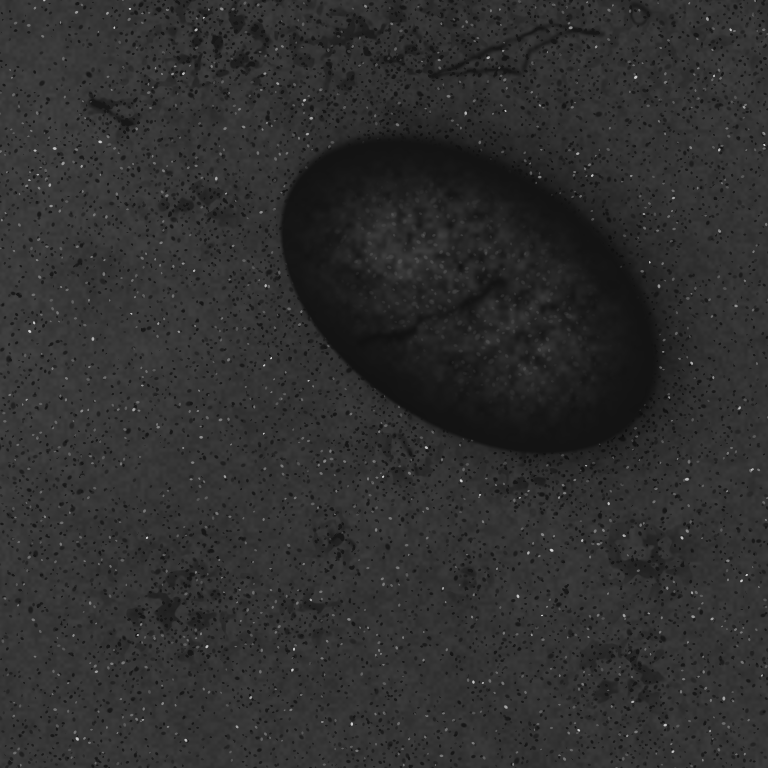
This texture is drawn by a Shadertoy shader. Its source:

```glsl
// A dark, tilted oval stone with a creased, speckled face on gritty grey ground.
// The oval is an ellipse distance; grit is jittered cells at several scales,
// gathered in soft patches; stains come from layered sines, grain from a hash.

const vec2 STONE_CENTER = vec2(0.611, 0.616);
const vec2 STONE_RADII = vec2(0.271, 0.171);
const vec2 STONE_AXIS = vec2(0.834, -0.552);

float hash(vec2 p) {
    vec3 q = fract(vec3(p.xyx) * 0.1031);
    q += dot(q, q.yzx + 33.33);
    return fract((q.x + q.y) * q.z);
}

// Smooth value noise, -1..1
float grain(vec2 p) {
    vec2 c = floor(p), f = fract(p);
    f = f * f * (3.0 - 2.0 * f);
    float low = mix(hash(c), hash(c + vec2(1, 0)), f.x);
    float high = mix(hash(c + vec2(0, 1)), hash(c + vec2(1, 1)), f.x);
    return 2.0 * mix(low, high, f.y) - 1.0;
}

// Layered, warped sines in about -1..1
float waves(vec2 p) {
    float sum = 0.0, amp = 0.5;
    for (int i = 0; i < 4; i++) {
        p += 0.7 * sin(p.yx * 1.3 + float(i));
        sum += amp * sin(p.x) * cos(p.y);
        p = mat2(1.4, 1.2, -1.2, 1.4) * p + 2.3;
        amp *= 0.6;
    }
    return sum;
}

// One stretched speck in a share of the turned grid's cells
float specks(vec2 p, float scale, float share, float size, float seed) {
    vec2 q = mat2(0.8, 0.6, -0.6, 0.8) * p * scale + 200.0;
    vec2 cell = floor(q) + seed;
    float radius = size * mix(0.55, 1.0, hash(cell + 7.1));
    vec2 jitter = vec2(hash(cell + 13.7), hash(cell + 29.3));
    vec2 d = fract(q) - mix(vec2(radius), vec2(1.0 - radius), jitter);
    float turn = 6.283 * hash(cell + 41.9);
    float across = dot(d, vec2(cos(turn), sin(turn)));
    float mask = 1.0 - smoothstep(radius * 0.35, radius, sqrt(dot(d, d) + 0.9 * across * across));
    return mask * step(hash(cell), share) * mix(0.4, 1.0, hash(cell + 53.3));
}

float segment(vec2 p, vec2 a, vec2 b) {
    vec2 ab = b - a;
    return length(p - a - ab * clamp(dot(p - a, ab) / dot(ab, ab), 0.0, 1.0));
}

float glow(vec2 p, vec2 center, vec2 radius) {
    vec2 d = (p - center) / radius;
    return exp(-dot(d, d));
}

float stroke(float d, float width) {
    return exp(-d * d / (width * width));
}

// Density of the dark grit; each patch is centre and radius
float gritPatches(vec2 p) {
    vec3 patches[12] = vec3[12](
        vec3(0.44, 0.30, 0.030), vec3(0.61, 0.245, 0.026), vec3(0.84, 0.275, 0.050),
        vec3(0.41, 0.20, 0.035), vec3(0.53, 0.405, 0.040), vec3(0.15, 0.855, 0.035),
        vec3(0.49, 0.93, 0.060), vec3(0.28, 0.94, 0.070), vec3(0.81, 0.12, 0.060),
        vec3(0.25, 0.73, 0.050), vec3(0.23, 0.21, 0.080), vec3(0.70, 0.38, 0.050));
    float density = 0.0;
    for (int i = 0; i < 12; i++)
        density += glow(p, patches[i].xy, vec2(patches[i].z * 1.2, patches[i].z));
    return min(density, 1.0);
}

// Folded sliver of debris: a closed, frayed outline
float debris(vec2 p) {
    vec2 outline[9] = vec2[9](
        vec2(0.565, 0.902), vec2(0.635, 0.933), vec2(0.715, 0.968),
        vec2(0.785, 0.953), vec2(0.745, 0.960), vec2(0.692, 0.934),
        vec2(0.682, 0.903), vec2(0.655, 0.910), vec2(0.565, 0.902));
    p += 0.003 * vec2(grain(p * 80.0), grain(p * 80.0 + 31.0));
    float d = 1.0;
    for (int i = 0; i < 8; i++) d = min(d, segment(p, outline[i], outline[i + 1]));
    return stroke(d, 0.0038) * (0.8 + 0.4 * grain(p * 60.0 + 9.0));
}

float groundTone(vec2 p, float edge) {
    float tone = 0.209 + 0.014 * waves(p * 7.0) + 0.018 * grain(p * 210.0) + 0.012 * grain(p * 90.0);
    tone += 0.025 * glow(p, vec2(0.0, 0.58), vec2(0.25, 0.35));
    tone -= 0.025 * glow(p, vec2(0.13, 0.63), vec2(0.06));
    float density = gritPatches(p);
    float upper = smoothstep(0.75, 0.95, p.y) * smoothstep(0.1, 0.35, p.x);
    float rim = stroke(max(edge, 0.0), 0.07);
    float grit = clamp(0.27 + 0.35 * density + 0.15 * upper + 0.2 * rim + 0.25 * waves(p * 16.0), 0.08, 0.85);
    float dark = specks(p, 135.0, grit, 0.46, 3.0) + specks(p, 88.0, grit * 0.7, 0.42, 91.0);
    dark += specks(p, 50.0, grit * 0.35, 0.33, 47.0);
    // Ragged stains and broken scratches, a pore and the debris
    vec2 w = p + 0.005 * vec2(grain(p * 60.0), grain(p * 60.0 + 17.0));
    float broken = smoothstep(-0.5, 0.4, grain(p * 95.0 + 5.0));
    float stain = smoothstep(0.05, 0.6, grain(w * 75.0) + 0.5 * grain(w * 150.0 + 3.0));
    dark += stain * (0.65 * density + 0.25 * upper);
    float scratch = stroke(segment(w, vec2(0.525, 0.43), vec2(0.548, 0.385)), 0.004);
    scratch += stroke(segment(w, vec2(0.115, 0.875), vec2(0.170, 0.835)), 0.005);
    scratch += stroke(segment(w, vec2(0.430, 0.305), vec2(0.460, 0.290)), 0.005);
    dark += 0.85 * scratch * broken + debris(p);
    dark += 0.6 * stroke(length(w - vec2(0.833, 0.981)) - 0.012, 0.003);
    tone = mix(tone, 0.075, min(dark, 1.0) * 0.9);
    // Contact shadow, widest on the right
    float side = smoothstep(-0.25, 0.2, dot(p - STONE_CENTER, vec2(0.9, 0.35)));
    tone *= 1.0 - mix(0.12, 0.5, side) * exp(-max(edge, 0.0) / mix(0.012, 0.04, side));
    float glint = 0.5 * specks(p, 130.0, 0.07, 0.46, 17.0) + 1.1 * specks(p, 95.0, 0.022, 0.36, 71.0);
    return tone + 0.55 * glint;
}

float stoneTone(vec2 p, float level) {
    float body = 1.0 - smoothstep(0.4, 0.98, level);
    float light = 0.05 * body + 0.055 * glow(p, vec2(0.53, 0.68), vec2(0.11, 0.07));
    light += 0.035 * glow(p, vec2(0.70, 0.56), vec2(0.08, 0.09));
    float mottle = 1.0 + 0.4 * waves(p * 38.0) + 0.55 * grain(p * 75.0) + 0.4 * grain(p * 150.0);
    float flecks = specks(p, 100.0, 0.4, 0.46, 23.0) + specks(p, 65.0, 0.3, 0.42, 59.0);
    float tone = 0.072 + light * mottle + flecks * (0.008 + 0.95 * light) * body;
    vec2 w = p + 0.006 * vec2(grain(p * 45.0), grain(p * 45.0 + 17.0));
    float crease = stroke(segment(w, vec2(0.475, 0.551), vec2(0.535, 0.575)), 0.007);
    crease = max(crease, 0.65 * stroke(segment(w, vec2(0.535, 0.578), vec2(0.600, 0.602)), 0.005));
    crease = max(crease, stroke(segment(w, vec2(0.600, 0.602), vec2(0.655, 0.632)), 0.010));
    return mix(tone, 0.065, 0.88 * crease);
}

void mainImage(out vec4 fragColor, in vec2 fragCoord) {
    vec2 p = fragCoord / iResolution.xy;
    vec2 d = p - STONE_CENTER;
    vec2 local = vec2(dot(d, STONE_AXIS), dot(d, vec2(-STONE_AXIS.y, STONE_AXIS.x)));
    float level = length(local / STONE_RADII);
    float edge = (level - 1.0) * level / max(length(local / (STONE_RADII * STONE_RADII)), 0.001);
    float soft = mix(0.003, 0.010, smoothstep(-0.1, 0.15, local.y));
    float tone = mix(stoneTone(p, level), groundTone(p, edge), smoothstep(-soft, soft, edge));
    fragColor = vec4(vec3(clamp(tone, 0.0, 1.0)), 1.0);
}
```
